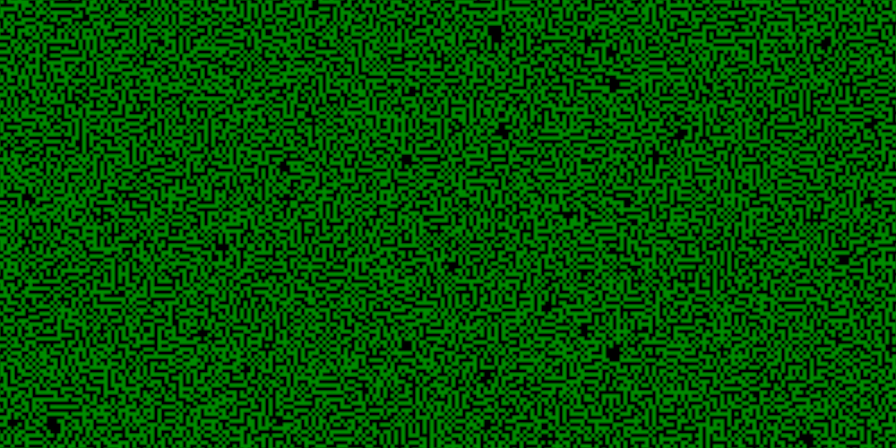
Write a WebGL 1 fragment shader that draws this texture.

```glsl
precision highp float;

uniform vec2 u_resolution;

const float ROWS = 125.0;        // maze cells over the canvas height
const int SIDE = 10;             // width of the local window of cells
const int INNER = 8;             // window without its border
const int PASSES = 4;            // each pass uses up one ring of the window
const float BLOB_SPACING = 12.0; // cells between possible dark blobs
const float SOFTNESS = 0.0052;   // edge width in canvas heights
const vec3 MAZE_GREEN = vec3(0.0, 0.545, 0.0);

float field[100];

float hash(vec2 p) {
  vec3 q = fract(vec3(p.xyx) * 0.1031);
  q += dot(q, q.yzx + 33.33);
  return fract((q.x + q.y) * q.z);
}

// 1 inside a rare small dark diamond, centred on a whole cell
float blob(vec2 cell, float spacing) {
  vec2 site = floor(cell / spacing);
  vec2 jitter = vec2(hash(site + 311.0), hash(site + 457.0));
  vec2 center = site * spacing + 2.0 + floor(jitter * (spacing - 4.0));
  vec2 d = abs(cell - center);
  float chance = hash(site + 173.0);
  float radius = chance > 0.99 ? 2.5 : 1.5;
  return step(0.85, chance) * step(d.x + d.y, radius);
}

float cellLight(float value, vec2 cell) {
  return step(0.0, value) * (1.0 - blob(cell, BLOB_SPACING));
}

// Difference of a cell and its blurred surroundings, favouring stripes
float repel(float center, float edges, float corners) {
  return center - 1.5 * (4.0 * center + 2.0 * edges + 1.15 * corners) / 16.0;
}

void main() {
  vec2 p = gl_FragCoord.xy / u_resolution.y * ROWS;
  float footprint = min(ROWS * max(SOFTNESS, 1.0 / u_resolution.y), 1.0);
  vec2 base = floor(p - 0.5);

  // Random start values around the pixel
  for (int j = 0; j < SIDE; j++) {
    for (int i = 0; i < SIDE; i++) {
      vec2 cell = base + vec2(float(i), float(j)) - float(PASSES);
      field[j * SIDE + i] = hash(cell + 71.0) * 2.0 - 1.0;
    }
  }

  // Relax into a maze; results shift to the lower left,
  // so the window can be overwritten in place
  for (int k = 0; k < PASSES; k++) {
    for (int j = 0; j < INNER; j++) {
      if (j >= INNER - 2 * k) break;
      for (int i = 0; i < INNER; i++) {
        if (i >= INNER - 2 * k) break;
        float center = field[(j + 1) * SIDE + i + 1];
        float edges = field[j * SIDE + i + 1] + field[(j + 2) * SIDE + i + 1]
                    + field[(j + 1) * SIDE + i] + field[(j + 1) * SIDE + i + 2];
        float corners = field[j * SIDE + i] + field[j * SIDE + i + 2]
                      + field[(j + 2) * SIDE + i] + field[(j + 2) * SIDE + i + 2];
        float repelled = repel(center, edges, corners);
        field[j * SIDE + i] = clamp(1.7 * repelled + 0.06, -1.0, 1.0);
      }
    }
  }

  // Soft coverage of the four nearest cells
  vec2 t = clamp((p - base - 1.0) / footprint + 0.5, 0.0, 1.0);
  float lower = mix(cellLight(field[0], base),
                    cellLight(field[1], base + vec2(1.0, 0.0)), t.x);
  float upper = mix(cellLight(field[SIDE], base + vec2(0.0, 1.0)),
                    cellLight(field[SIDE + 1], base + 1.0), t.x);
  float coverage = mix(lower, upper, t.y);

  // Soft gamma keeps thin green lines bright
  gl_FragColor = vec4(MAZE_GREEN * pow(coverage, 0.65), 1.0);
}
```
